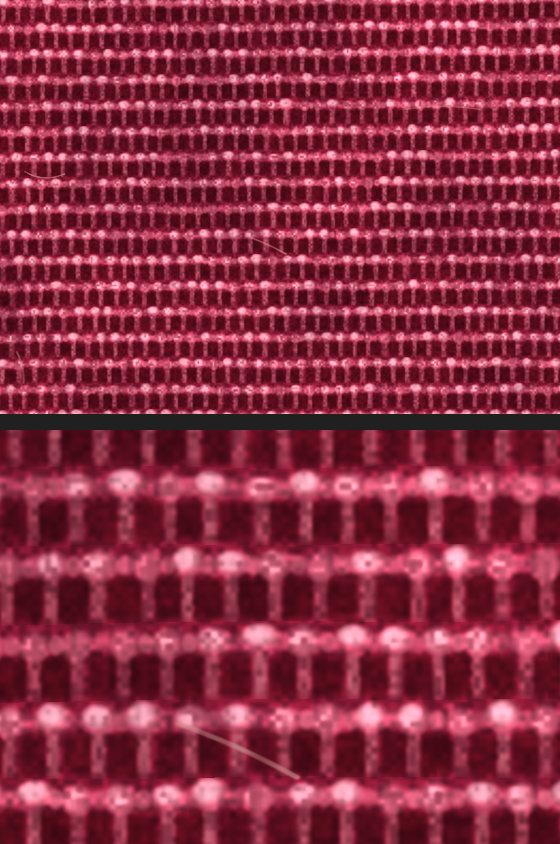
Top: the whole. Bottom: its middle third, enlarged.
Write a WebGL 1 fragment shader that draws this texture.

```glsl
precision highp float;
uniform vec2 u_resolution;

const float COLUMNS = 37.5;
const float ROWS = 16.1;

const vec3 SHADOW = vec3(0.31, 0.04, 0.09);
const vec3 CRIMSON = vec3(0.50, 0.09, 0.19);
const vec3 THREAD = vec3(0.68, 0.32, 0.39);
const vec3 RIB = vec3(0.70, 0.23, 0.35);
const vec3 BEAD = vec3(0.88, 0.41, 0.51);
const vec3 GLINT = vec3(1.00, 0.66, 0.74);
const vec3 LINT = vec3(0.78, 0.55, 0.55);

float hash(vec2 p) {
  p = fract(p * vec2(0.1031, 0.1130));
  p += dot(p, p.yx + 33.33);
  return fract((p.x + p.y) * p.x * 47.3);
}

float noise(vec2 p) {
  vec2 i = floor(p);
  vec2 f = fract(p);
  f = f * f * (3.0 - 2.0 * f);
  float low = mix(hash(i), hash(i + vec2(1.0, 0.0)), f.x);
  float high = mix(hash(i + vec2(0.0, 1.0)), hash(i + 1.0), f.x);
  return mix(low, high, f.y);
}

// Soft stripe around zero
float stripe(float d, float halfWidth, float blur) {
  return 1.0 - smoothstep(halfWidth - blur, halfWidth + blur, abs(d));
}

// Soft ellipse around zero
float blob(vec2 p, vec2 radius, float blur) {
  return 1.0 - smoothstep(1.0 - blur, 1.0 + blur, length(p / radius));
}

// Soft rounded rectangle around zero
float pocket(vec2 p, vec2 size, float blur) {
  vec2 q = abs(p) - size + 0.1;
  float d = length(max(q, 0.0)) + min(max(q.x, q.y), 0.0) - 0.1;
  return 1.0 - smoothstep(-blur, blur, d);
}

// Fine curved hair from a to b
float fibre(vec2 p, vec2 a, vec2 b, float bend, float width) {
  vec2 axis = b - a;
  float len = length(axis);
  vec2 dir = axis / len;
  float s = clamp(dot(p - a, dir) / len, 0.0, 1.0);
  vec2 onHair = a + axis * s + vec2(-dir.y, dir.x) * bend * 4.0 * s * (1.0 - s);
  float patchy = 0.5 + 0.5 * noise(p * 90.0);
  return patchy * (1.0 - smoothstep(width * 0.2, width, length(p - onHair)));
}

vec3 weave(vec2 uv) {
  // Slightly tilted rows, counted downward from the top
  float sag = 0.013 * uv.x * uv.y + 0.004 * (noise(uv * vec2(12.0, 6.0)) - 0.5);
  float r = (1.0 - uv.y + sag) * ROWS - 0.16;
  float row = floor(r + 0.25);
  float y = r - row;

  // Every second row shifts by half a column
  float wobble = 0.3 * (noise(vec2(uv.x * 24.0, row * 3.7 + 8.0)) - 0.5);
  float u = uv.x * COLUMNS - 0.26 - 0.5 * mod(row, 2.0) + wobble;
  float column = floor(u + 0.5);
  float x = u - column;
  float gap = fract(u) - 0.5;
  float beadTone = hash(vec2(column, row) + 7.0);
  float beadShift = hash(vec2(column, row) + 133.0);
  float gapTone = hash(vec2(floor(u), row) + 61.0);
  vec2 cloth = uv * vec2(COLUMNS, ROWS);
  float grain = noise(cloth * vec2(4.0, 6.0));
  float fine = noise(cloth * vec2(7.0, 12.0) + 40.0);

  // Dark pockets between the threads
  vec2 pocketSize = vec2(0.29 + 0.07 * gapTone, 0.25 + 0.04 * beadShift);
  float lean = 0.08 * (gapTone - 0.5);
  float dark = pocket(vec2(gap + lean, y - 0.45), pocketSize, 0.10);
  vec3 pit = SHADOW * (0.82 + 0.36 * grain);
  vec3 color = mix(CRIMSON * (0.85 + 0.3 * fine), pit, dark * (0.8 + 0.2 * gapTone));

  // Pale upright threads, broken by the grain
  float upright = stripe(x + 0.1 * (beadShift - 0.5), 0.135, 0.085);
  upright *= stripe(y - 0.36, 0.36, 0.12);
  color = mix(color, THREAD, upright * (0.55 + 0.4 * beadTone) * (0.55 + 0.6 * fine));

  // Horizontal rib with bulging edge
  float ribHalf = 0.135 + 0.045 * cos(6.28318 * x) + 0.08 * (grain - 0.5);
  vec3 ribColor = RIB * (0.8 + 0.4 * fine);
  color = mix(color, ribColor, stripe(y, ribHalf, 0.08) * 0.9);

  // Large beads over the threads and fainter ones in the gaps
  vec2 beadAt = vec2(x + 0.14 * (beadShift - 0.5), y + 0.12 * (beadTone - 0.5));
  vec2 gapAt = vec2(gap, y - 0.02);
  vec2 beadSize = vec2(0.29 + 0.10 * beadTone, 0.15 + 0.05 * beadShift);
  float bead = blob(beadAt, beadSize, 0.35);
  float smallBead = blob(gapAt, vec2(0.18, 0.12), 0.4);
  color = mix(color, BEAD, smallBead * 0.75 * gapTone);
  color = mix(color, BEAD, bead * (0.6 + 0.4 * beadTone) * (0.7 + 0.4 * grain));
  float shine = blob(beadAt + vec2(0.04, 0.02), beadSize * 0.72, 0.45);
  color = mix(color, GLINT, shine * smoothstep(0.1, 0.75, beadTone + 0.7 * (fine - 0.5)));
  return color * (0.86 + 0.28 * fine);
}

void main() {
  vec2 uv = gl_FragCoord.xy / u_resolution;
  vec3 color = weave(uv);

  // Broad unevenness of the cloth
  float broad = 0.6 * noise(uv * vec2(5.0, 4.0) + 3.0) + 0.4 * noise(uv * vec2(14.0, 9.0));
  color *= 0.87 + 0.28 * broad;

  // Stray hairs
  float lint = 0.8 * fibre(uv, vec2(0.045, 0.585), vec2(0.115, 0.58), -0.012, 0.003);
  lint = max(lint, 0.8 * fibre(uv, vec2(0.44, 0.43), vec2(0.51, 0.387), 0.002, 0.003));
  lint = max(lint, 0.5 * fibre(uv, vec2(0.72, 0.735), vec2(0.86, 0.735), 0.008, 0.003));
  lint = max(lint, 0.5 * fibre(uv, vec2(0.03, 0.15), vec2(0.042, 0.075), 0.004, 0.003));
  gl_FragColor = vec4(mix(color, LINT, lint), 1.0);
}
```
